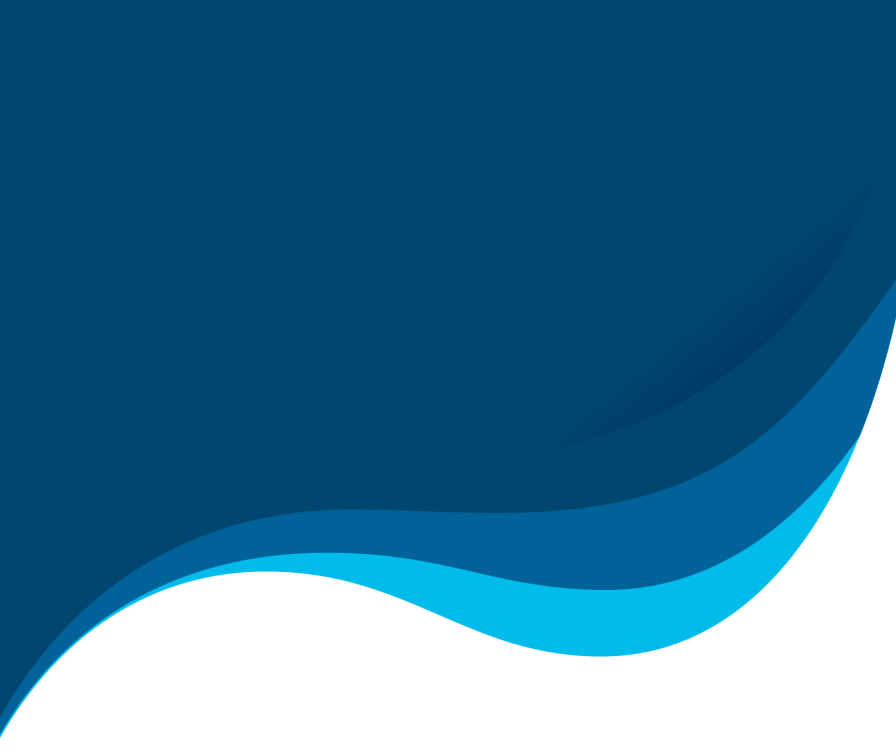
A Shadertoy shader for this background:

```glsl
// Deep blue backdrop with layered blue and cyan waves sweeping over white.
#define NAVY vec3(0.0, 0.275, 0.440)
#define SHADE vec3(0.0, 0.232, 0.405)
#define BLUE vec3(0.0, 0.385, 0.595)
#define CYAN vec3(0.005, 0.735, 0.920)
#define WHITE vec3(1.0)
#define SHADE_DEPTH 0.11
#define SOLVE_STEPS 18

// Cubic Bezier point at parameter t
vec2 bezier(vec2 a, vec2 b, vec2 c, vec2 d, float t) {
    float s = 1.0 - t;
    return s*s*s*a + 3.0*s*s*t*b + 3.0*s*t*t*c + t*t*t*d;
}

// Height of a Bezier at x, by bisection (x grows along the curve)
float bezierHeight(float x, vec2 a, vec2 b, vec2 c, vec2 d) {
    float low = 0.0, high = 1.0;
    for (int i = 0; i < SOLVE_STEPS; i++) {
        float mid = 0.5 * (low + high);
        if (bezier(a, b, c, d, mid).x < x) low = mid; else high = mid;
    }
    return bezier(a, b, c, d, 0.5 * (low + high)).y;
}

// Height of a wave made of three joined Beziers
float waveHeight(float x, vec2 k[10]) {
    int first = x < k[3].x ? 0 : (x < k[6].x ? 3 : 6);
    return bezierHeight(x, k[first], k[first + 1], k[first + 2], k[first + 3]);
}

// Smoothed coverage of the region above an edge
float above(float gap) {
    return clamp(0.5 + gap / max(fwidth(gap), 1e-5), 0.0, 1.0);
}

void mainImage(out vec4 fragColor, in vec2 fragCoord) {
    vec2 p = fragCoord / iResolution.xy;

    // Lower edges of the three bands
    float navyEdge = waveHeight(p.x, vec2[10](
        vec2(0.0, 0.0465), vec2(0.091, 0.237), vec2(0.234, 0.3225),
        vec2(0.391, 0.3225), vec2(0.443, 0.3225), vec2(0.495, 0.318),
        vec2(0.547, 0.318), vec2(0.794, 0.315), vec2(0.879, 0.423),
        vec2(1.0, 0.628)));
    float blueEdge = waveHeight(p.x, vec2[10](
        vec2(0.0, 0.0233), vec2(0.078, 0.1845), vec2(0.208, 0.265),
        vec2(0.365, 0.265), vec2(0.501, 0.265), vec2(0.553, 0.2155),
        vec2(0.677, 0.2155), vec2(0.794, 0.2155), vec2(0.889, 0.299),
        vec2(0.961, 0.423)));
    float cyanEdge = waveHeight(p.x, vec2[10](
        vec2(0.0, 0.0186), vec2(0.065, 0.155), vec2(0.169, 0.240),
        vec2(0.297, 0.240), vec2(0.456, 0.240), vec2(0.521, 0.127),
        vec2(0.671, 0.127), vec2(0.840, 0.127), vec2(0.951, 0.318),
        vec2(1.0, 0.578)));

    // Leaf-shaped shade: crisp lower curve fading up to its chord
    vec2 tipA = vec2(0.592, 0.398), tipB = vec2(0.983, 0.783);
    float leafEdge = bezierHeight(p.x, tipA, vec2(0.781, 0.434), vec2(0.931, 0.581), tipB);
    float along = clamp((p.x - tipA.x) / (tipB.x - tipA.x), 0.0, 1.0);
    float chord = mix(tipA.y, tipB.y, along);
    float shade = clamp((chord - p.y) / SHADE_DEPTH, 0.0, 1.0) * above(p.y - leafEdge);

    // Stack the layers from back to front
    vec3 color = mix(WHITE, CYAN, above(p.y - cyanEdge));
    color = mix(color, BLUE, above(p.y - max(blueEdge, cyanEdge)));
    color = mix(color, mix(NAVY, SHADE, shade), above(p.y - navyEdge));
    fragColor = vec4(color, 1.0);
}
```
